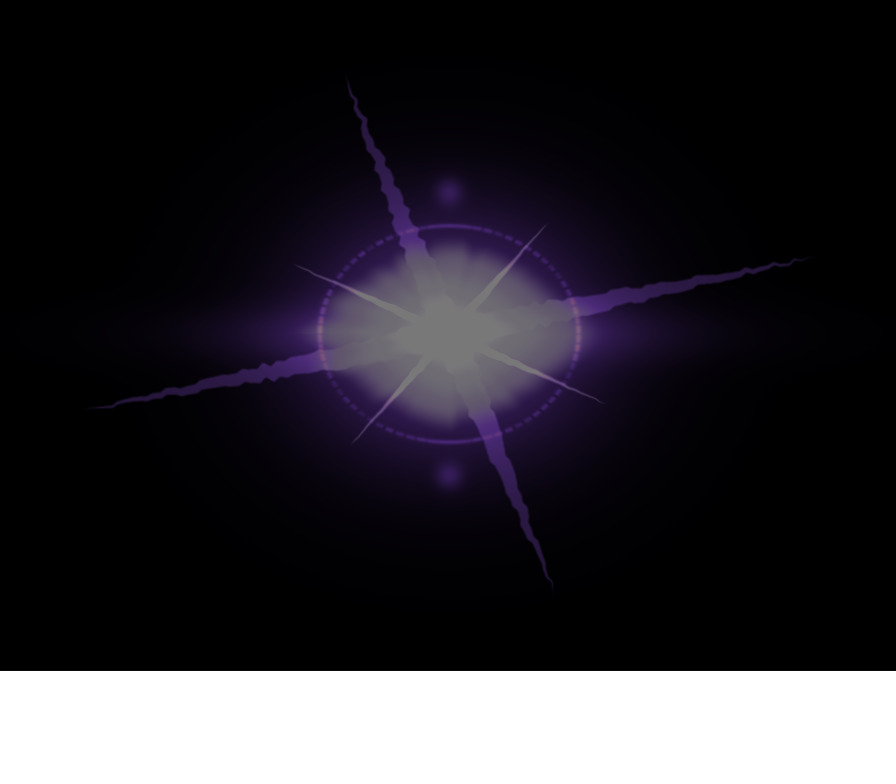
Write a WebGL 2 fragment shader that draws this background.

```glsl
#version 300 es
precision highp float;

uniform vec2 u_resolution;
out vec4 fragColor;

// Layout, in units of the canvas height
const vec2 CENTER = vec2(0.573, 0.574);
const float STRIP_TOP = 0.1443;
const vec2 CORE_SIZE = vec2(0.167, 0.108);
const float CORE_POWER = 1.4;
const vec2 GLOW_SIZE = vec2(0.180, 0.150);
const vec2 STREAK_SIZE = vec2(0.260, 0.036);
const vec2 RING_SIZE = vec2(0.165, 0.138);
const float RING_WIDTH = 0.0028;
const float RING_DASHES = 72.0;
const float SPOT_OFFSET = 0.181;
const float SPOT_RADIUS = 0.017;

// Rays: angle, length, half width at the root, edge roughness
const vec4 STEEP_RAY = vec4(1.958, 0.357, 0.0205, 0.0032);
const vec4 SHALLOW_RAY = vec4(0.207, 0.475, 0.0195, 0.0032);
const vec4 FALLING_NEEDLE = vec4(2.721, 0.218, 0.0055, 0.0008);
const vec4 RISING_NEEDLE = vec4(0.847, 0.189, 0.0055, 0.0008);

// Colours
const vec3 NIGHT = vec3(0.0, 0.0, 0.004);
const vec3 PURPLE = vec3(0.32, 0.17, 0.52);
const vec3 RAY_COLOR = vec3(0.145, 0.085, 0.225);
const vec3 NEEDLE_COLOR = vec3(0.24, 0.21, 0.26);
const vec3 RIM_COLOR = vec3(0.37, 0.33, 0.42);
const vec3 CORE_COLOR = vec3(0.43, 0.42, 0.45);
const vec3 HEART_COLOR = vec3(0.475, 0.47, 0.475);

float hash(float n) {
    return fract(sin(n * 127.1) * 43758.5453);
}

float noise(float x) {
    float i = floor(x);
    return mix(hash(i), hash(i + 1.0), smoothstep(0.0, 1.0, fract(x)));
}

// Soft bell, 1 at the origin
float bell(vec2 p) {
    return exp(-dot(p, p));
}

// Two-sided tapering ray with a rough edge
float ray(vec2 p, vec4 shape, float blur) {
    vec2 axis = vec2(cos(shape.x), sin(shape.x));
    float along = dot(p, axis);
    float across = dot(p, vec2(-axis.y, axis.x));
    float t = abs(along) / shape.y;
    across += (noise(along * 110.0 + shape.x * 31.0) - 0.5) * shape.w * 2.0;
    float halfWidth = shape.z * (1.0 - t);
    float tip = 1.0 - smoothstep(0.94, 1.02, t);
    return tip * (1.0 - smoothstep(-blur, blur, abs(across) - halfWidth));
}

// Elliptical ring broken into dashes of varying strength
float dashedRing(vec2 p) {
    vec2 q = p / RING_SIZE;
    float offset = (length(q) - 1.0) * RING_SIZE.y / RING_WIDTH;
    float turn = atan(q.y, q.x) / 6.2831853 + 0.5;
    float cell = turn * RING_DASHES;
    float dash = smoothstep(0.5, 0.2, abs(fract(cell) - 0.5));
    dash *= 0.25 + 0.5 * hash(floor(cell));
    float poles = pow(abs(q.y) / max(length(q), 0.001), 24.0);
    float sides = pow(abs(q.x) / max(length(q), 0.001), 40.0);
    return exp(-offset * offset) * (mix(dash, 0.8, poles) + sides * 0.6);
}

void main() {
    float pixel = 1.0 / u_resolution.y;
    vec2 uv = gl_FragCoord.xy * pixel;
    vec2 p = uv - CENTER;
    float blur = max(pixel, 0.0022);

    // Halo and horizontal streak
    float halo = bell(p / GLOW_SIZE) + 0.55 * bell(p / STREAK_SIZE);
    vec3 color = NIGHT + PURPLE * min(halo, 1.0);

    // Long rays
    float rays = max(ray(p, STEEP_RAY, blur), ray(p, SHALLOW_RAY, blur));
    color += RAY_COLOR * rays;

    // Spots above and below
    vec2 spot = vec2(p.x, abs(p.y) - SPOT_OFFSET) / SPOT_RADIUS;
    color += PURPLE * 0.42 * bell(spot);

    // Bright core with faint radial shafts
    vec2 q = pow(abs(p) / CORE_SIZE, vec2(CORE_POWER));
    float d = pow(q.x + q.y, 1.0 / CORE_POWER);
    float shafts = noise(atan(p.y, p.x) * 7.0 + 40.0) - 0.5;
    d -= 0.10 * rays + 0.10 * shafts * smoothstep(0.2, 0.8, d);
    color = mix(color, RIM_COLOR, smoothstep(1.18, 0.84, d));
    color = mix(color, CORE_COLOR, smoothstep(0.92, 0.50, d));
    color = mix(color, HEART_COLOR, smoothstep(0.50, 0.26, d));

    // Ring and needles
    color += PURPLE * 0.55 * dashedRing(p);
    float needles = max(ray(p, FALLING_NEEDLE, blur), ray(p, RISING_NEEDLE, blur));
    color += NEEDLE_COLOR * needles;
    color = min(color, HEART_COLOR);

    // White strip along the bottom
    float strip = 1.0 - smoothstep(-0.5, 0.5, (uv.y - STRIP_TOP) / pixel);
    fragColor = vec4(mix(color, vec3(1.0), strip), 1.0);
}
```
